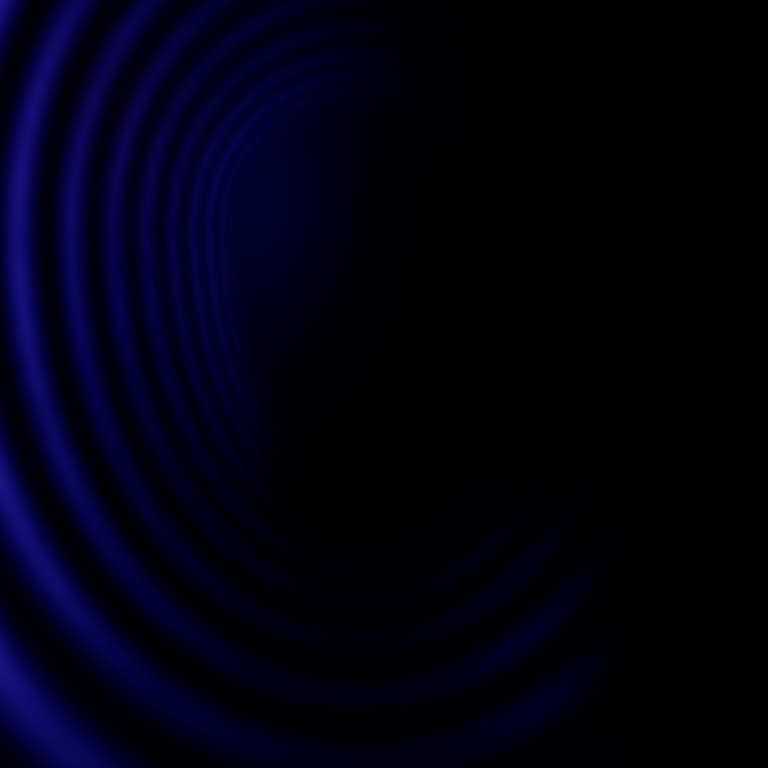
A Shadertoy shader for this background:

```glsl
#define CENTER vec2(0.470, 0.705)
#define CORE_RADIUS 0.117
#define OUTER_SPAN 0.527
#define RING_RATIO 0.79
#define RING_GAIN 0.50
#define FALLOFF 0.29
#define GLOW_GAIN 0.16
#define GRAIN 0.08

// Horizontal radius of the egg-shaped ring passing through p
float ringRadius(vec2 p) {
    vec2 d = abs(p - CENTER);
    bool upper = p.y > CENTER.y;
    float a = length(d);
    for (int i = 0; i < 12; i++) {
        float lower = a + 0.163 + 0.35 * max(a - 0.55, 0.0);
        float b = upper ? max(1.28 * a - 0.055, 0.5 * a) : lower;
        a = length(vec2(d.x, d.y * a / max(b, 0.001)));
    }
    return a;
}

float softSpot(vec2 p, vec2 center, vec2 size) {
    vec2 q = (p - center) / size;
    return exp(-dot(q, q));
}

// Layered sines, warped so that no direction dominates
float mottle(vec2 p) {
    float sum = 0.0, weight = 0.5;
    for (int i = 0; i < 4; i++) {
        p = mat2(0.8, 0.6, -0.6, 0.8) * p * 1.7 + 2.3;
        p += 0.5 * sin(p.yx);
        sum += weight * sin(p.x) * sin(p.y);
        weight *= 0.65;
    }
    return sum;
}

void mainImage(out vec4 fragColor, in vec2 fragCoord) {
    vec2 uv = fragCoord / iResolution.xy;
    float radius = ringRadius(uv);

    // Rings grow geometrically wider away from the core
    float span = max(radius - CORE_RADIUS, 0.001);
    float phase = log(span / OUTER_SPAN) / log(1.0 / RING_RATIO);
    float crest = pow(0.5 + 0.5 * cos(6.2831853 * phase), 1.2);
    float inner = smoothstep(0.46, 0.18, radius);
    float trough = mix(0.09, 0.48, inner);
    float profile = mix(trough, 1.0, crest);

    // Light enters from the left and leaves the right side dark
    float light = RING_GAIN * exp(-uv.x / FALLOFF);
    light *= 1.0 - 0.45 * smoothstep(0.50, 0.30, radius) * smoothstep(0.65, 0.35, uv.y);
    light *= 1.0 - 0.35 * softSpot(uv, vec2(0.42, 0.16), vec2(0.20, 0.16));
    light += 0.10 * softSpot(uv, vec2(0.69, 0.14), vec2(0.11, 0.17));
    float leftSide = smoothstep(0.66, 0.36, uv.x);
    float lowerSide = smoothstep(0.44, 0.27, uv.y);
    light *= max(leftSide, lowerSide) * smoothstep(0.85, 0.73, uv.x);

    // The core opens wider toward the bottom
    float sag = smoothstep(0.48, 0.28, uv.y);
    light *= smoothstep(0.150 + 0.08 * sag, 0.205 + 0.09 * sag, radius);
    light *= 1.0 + GRAIN * mottle(uv * 14.0);

    // Dim haze on the inner rim
    float haze = GLOW_GAIN * softSpot(uv, vec2(0.335, 0.735), vec2(0.115, 0.17));
    haze += 0.05 * softSpot(uv, vec2(0.29, 0.47), vec2(0.07, 0.17));
    haze += 0.04 * softSpot(uv, vec2(0.42, 0.90), vec2(0.13, 0.11));
    haze *= 1.0 - 0.7 * smoothstep(0.17, 0.26, radius);

    // Blue turns faintly violet in the brightest parts
    float blue = light * profile + haze;
    float violet = softSpot(uv, vec2(0.16, 0.86), vec2(0.10, 0.13));
    vec3 color = vec3(0.0, 0.0, blue);
    color.rg = vec2(0.87, 0.58) * blue * blue * blue;
    color.r += 0.10 * violet * blue;
    fragColor = vec4(color, 1.0);
}
```
